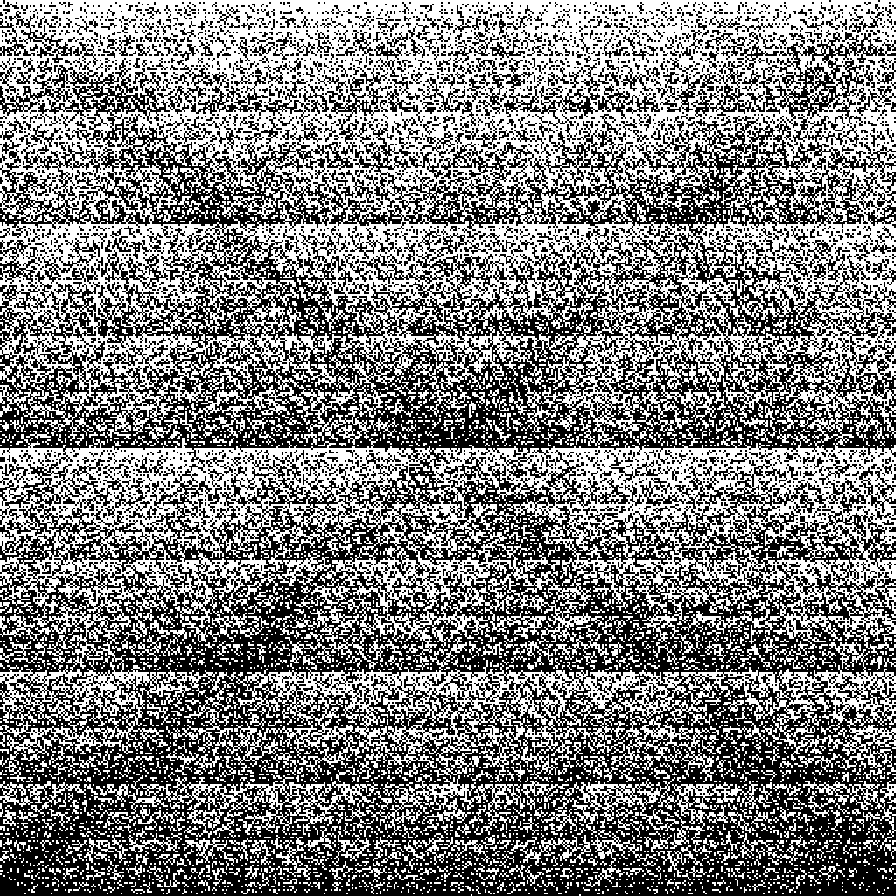
This texture is drawn by a WebGL 2 fragment shader. Its source:

```glsl
#version 300 es
precision highp float;
// Black and white grain on a 512 x 512 grid of cells. The chance of a white
// cell grows with the count of set bits in its row number, which gives nested
// horizontal bands; folded diagonals and soft noise darken it in patches.

uniform vec2 u_resolution;
out vec4 fragColor;

const float GRID = 512.0;
const int ROW_BITS = 9;
const vec3 INK = vec3(0.0);
const vec3 PAPER = vec3(1.0);

float hash(vec2 p) {
    return fract(sin(dot(p, vec2(12.9898, 78.233))) * 43758.5453);
}

float valueNoise(vec2 p) {
    vec2 i = floor(p);
    vec2 f = fract(p);
    f = f * f * (3.0 - 2.0 * f);
    float low = mix(hash(i), hash(i + vec2(1.0, 0.0)), f.x);
    float high = mix(hash(i + vec2(0.0, 1.0)), hash(i + vec2(1.0)), f.x);
    return mix(low, high, f.y);
}

// Share of set bits in a whole number, from 0 to 1
float bitShare(float n, int bits) {
    float total = 0.0;
    for (int b = 0; b < bits; b++) {
        total += mod(floor(n / exp2(float(b))), 2.0);
    }
    return total / float(bits);
}

// Soft ridge along both diagonals of the unit square
float diagonalRidge(vec2 p, float width) {
    float d = min(abs(p.x - p.y), abs(p.x + p.y - 1.0));
    return exp(-d / width);
}

// Ridges repeated in ever smaller squares, with falling strength
float foldedRidges(vec2 p, float width) {
    float total = 0.0;
    float weight = 1.0;
    for (int level = 0; level < 3; level++) {
        total += weight * diagonalRidge(fract(p * exp2(float(level))), width);
        weight *= 0.4;
    }
    return total;
}

float whiteChance(vec2 cell, vec2 p) {
    float bands = bitShare(cell.y, ROW_BITS);
    float shade = 0.13 * foldedRidges(p, 0.06);
    float patches = 0.10 * (valueNoise(p * 30.0) - 0.5);
    // Patches fade where a row is almost all black or all white
    float room = 4.0 * bands * (1.0 - bands);
    return bands + (0.03 - shade + patches) * mix(0.35, 1.0, room);
}

void main() {
    vec2 uv = gl_FragCoord.xy / u_resolution;
    vec2 cell = floor(uv * GRID);
    vec2 center = (cell + 0.5) / GRID;

    // Each cell draws its own lot against the local chance of white
    float lot = hash(cell + 0.37);
    float white = step(lot, whiteChance(cell, center));
    fragColor = vec4(mix(INK, PAPER, white), 1.0);
}
```
